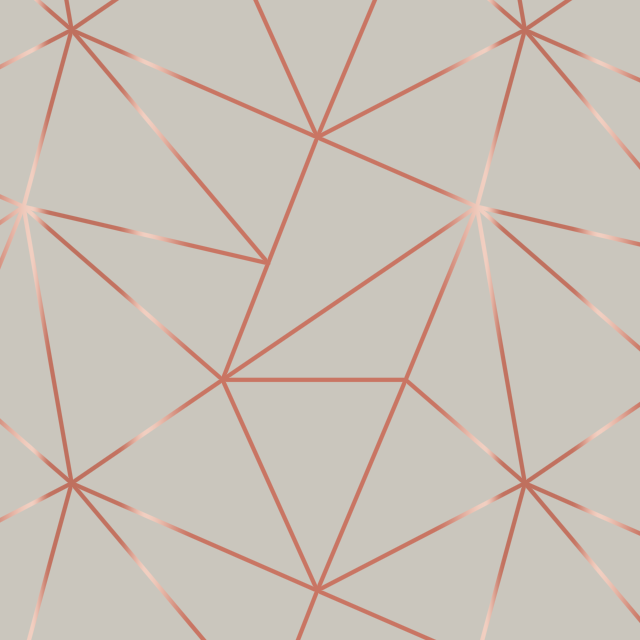
A WebGL 2 fragment shader for this pattern:

```glsl
#version 300 es
precision highp float;

uniform vec2 u_resolution;
out vec4 fragColor;

const float REPEATS = 1.412;
const float HALF_WIDTH = 0.0047;
const vec3 STONE = vec3(0.792, 0.777, 0.741);
const vec3 COPPER = vec3(0.788, 0.458, 0.388);
const vec3 DEEP_COPPER = vec3(0.748, 0.440, 0.370);
const vec3 PALE_ROSE = vec3(0.945, 0.810, 0.755);

// Corners of the wire mesh, in tile units
const int NODE_COUNT = 6;
const vec2 NODES[NODE_COUNT] = vec2[](
    vec2(0.158, 0.346), vec2(0.700, 0.109), vec2(0.052, 0.956),
    vec2(0.592, 0.831), vec2(0.491, 0.574), vec2(0.895, 0.574));

// Node pairs joined by a wire, and the tile shift of the second node
const int EDGE_COUNT = 16;
const ivec2 LINKS[EDGE_COUNT] = ivec2[](
    ivec2(0, 1), ivec2(3, 0), ivec2(1, 0), ivec2(1, 2),
    ivec2(4, 1), ivec2(2, 3), ivec2(2, 4), ivec2(2, 0),
    ivec2(2, 0), ivec2(4, 2), ivec2(4, 5), ivec2(5, 2),
    ivec2(5, 0), ivec2(4, 0), ivec2(4, 1), ivec2(5, 1));
const ivec2 SHIFTS[EDGE_COUNT] = ivec2[](
    ivec2(0, 0), ivec2(0, 1), ivec2(1, 0), ivec2(1, -1),
    ivec2(0, 1), ivec2(0, 0), ivec2(0, 0), ivec2(0, 0),
    ivec2(0, 1), ivec2(1, 0), ivec2(0, 0), ivec2(1, 0),
    ivec2(1, 0), ivec2(0, 0), ivec2(0, 0), ivec2(0, 0));

// Offset to the nearest repeat, in -0.5 to 0.5
vec2 wrapOffset(vec2 offset) {
    return fract(offset + 0.5) - 0.5;
}

// Distance to a segment that repeats in every tile
float repeatedSegment(vec2 p, vec2 a, vec2 b) {
    vec2 halfSpan = 0.5 * (b - a);
    vec2 q = wrapOffset(p - 0.5 * (a + b));
    float along = clamp(dot(q, halfSpan) / dot(halfSpan, halfSpan), -1.0, 1.0);
    return length(q - along * halfSpan);
}

float meshDistance(vec2 p) {
    float nearest = 1.0;
    for (int i = 0; i < EDGE_COUNT; i++) {
        vec2 a = NODES[LINKS[i].x];
        vec2 b = NODES[LINKS[i].y] + vec2(SHIFTS[i]);
        nearest = min(nearest, repeatedSegment(p, a, b));
    }
    return nearest;
}

// Repeating vertical band with separate falloff on each side
float band(float x, float centre, float leftReach, float rightReach) {
    float offset = fract(x - centre + 0.5) - 0.5;
    float reach = offset < 0.0 ? leftReach : rightReach;
    return 1.0 - smoothstep(0.0, 1.0, abs(offset) / reach);
}

// Metallic sheen across the tile
vec3 foilColor(float x) {
    vec3 base = mix(COPPER, DEEP_COPPER, band(x, 0.16, 0.12, 0.20));
    float sheen = max(band(x, 0.070, 0.115, 0.042),
                      band(x, 0.322, 0.062, 0.105));
    return mix(base, PALE_ROSE, sheen);
}

void main() {
    vec2 tile = gl_FragCoord.xy / u_resolution.y * REPEATS;
    float pixel = REPEATS / u_resolution.y;
    float wire = 1.0 - smoothstep(-0.75 * pixel, 0.75 * pixel,
                                  meshDistance(tile) - HALF_WIDTH);
    fragColor = vec4(mix(STONE, foilColor(tile.x), wire), 1.0);
}
```
